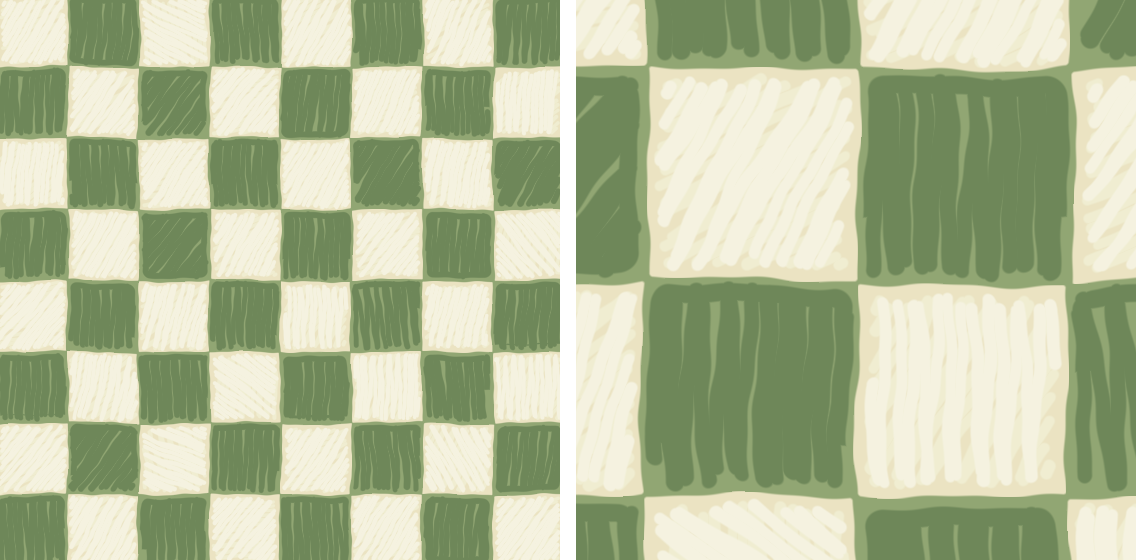
Left, the full canvas; right, a detail of the centre.
Give the GLSL for this pattern, as a WebGL 1 fragment shader.

```glsl
precision highp float;
// Hand-scribbled green and cream checkerboard, about eight cells each way.
// Each cell is filled with jittered round-ended strokes clipped to an inset
// square; uneven spacing and alternating slant leave streaks of base colour.

uniform vec2 u_resolution;

float hash(vec2 p) {
  return fract(sin(dot(p, vec2(127.1, 311.7))) * 43758.5453);
}

// Layered sines used to bend straight edges like a shaky hand.
vec2 wobble(vec2 p) {
  return sin(p.yx * vec2(2.3, 2.7) + vec2(0.4, 1.9))
       + 0.5 * sin(p.yx * vec2(6.1, 5.3) + p * 1.7);
}

float roundBox(vec2 p, float halfSize, float radius) {
  vec2 d = abs(p) - halfSize + radius;
  return length(max(d, 0.0)) + min(max(d.x, d.y), 0.0) - radius;
}

float segment(vec2 p, vec2 a, vec2 b) {
  vec2 pa = p - a, ba = b - a;
  return length(pa - ba * clamp(dot(pa, ba) / dot(ba, ba), 0.0, 1.0));
}

// Distance to a row of strokes, each a chord of the square of size halfSize.
float scribble(vec2 p, float angle, float spacing, float halfWidth,
               float halfSize, vec2 seed) {
  float dist = 1.0;
  for (int i = -11; i <= 11; i++) {
    float k = float(i);
    vec2 id = seed * 17.0 + vec2(k, k * 3.0);
    float slant = (mod(k, 2.0) - 0.5) * 0.07 + (hash(id) - 0.5) * 0.09;
    vec2 dir = vec2(cos(angle + slant), sin(angle + slant)) + 0.0001;
    vec2 centre = vec2(-dir.y, dir.x)
                * (k + 0.5 * (hash(id + 5.3) - 0.5)) * spacing;

    // Clip the stroke to the square, then pull both ends in unevenly.
    vec2 reach = (halfSize - halfWidth) / abs(dir);
    vec2 mid = -centre / dir;
    float start = max(mid.x - reach.x, mid.y - reach.y) + 0.06 * hash(id + 9.1);
    float end = min(mid.x + reach.x, mid.y + reach.y) - 0.05 * hash(id + 2.7);
    if (end > start + 0.01) {
      float d = segment(p, centre + dir * start, centre + dir * end);
      dist = min(dist, d - halfWidth * mix(0.88, 1.12, hash(id + 7.9)));
    }
  }
  return dist;
}

float cover(float dist, float soft) {
  return 1.0 - smoothstep(-soft, soft, dist);
}

void main() {
  vec2 uv = gl_FragCoord.xy / u_resolution;
  vec2 grid = uv * vec2(7.9, 7.86) + vec2(0.043, 0.08);
  float soft = 0.004 + 4.0 / u_resolution.y;
  grid += 0.014 * wobble(grid);

  vec2 cell = floor(grid);
  vec2 p = fract(grid) - 0.5;
  float r1 = hash(cell + 1.3), r2 = hash(cell + 4.7), r3 = hash(cell + 8.2);
  vec2 bent = p + 0.007 * wobble(p * 4.0 + cell * 5.0);
  vec3 color = vec3(0.57, 0.65, 0.45);

  if (mod(cell.x + cell.y, 2.0) < 0.5) {
    // Green cell: broad, mostly upright strokes with a smoother upper rim.
    float angle = 1.57 + (r1 - 0.5) * 0.2 - 0.6 * step(0.76, r2);
    float size = mix(0.465, 0.49, r3);
    float dist = scribble(bent, angle, 0.07, mix(0.036, 0.043, r2), size, cell);
    float rim = abs(roundBox(bent, size - 0.055, 0.05)) - 0.042;
    dist = min(dist, max(rim, mix(-0.5, 0.1, r1) - bent.y));
    color = mix(color, vec3(0.43, 0.53, 0.35), cover(dist, soft));
  } else {
    // Cream cell: tan square, then two crossing layers of thin strokes.
    float angle = mix(0.85, 1.65, r1) + 1.1 * step(0.8, r2);
    float size = mix(0.455, 0.485, r3);
    float under = scribble(bent, angle - mix(0.4, 1.0, r2), 0.062, 0.026,
                           size, cell + 31.0);
    float over = scribble(bent, angle, 0.06, 0.028, size, cell + 53.0);
    float square = roundBox(bent, 0.493, 0.015);
    color = mix(color, vec3(0.92, 0.89, 0.76), cover(square, soft));
    color = mix(color, vec3(0.94, 0.93, 0.82), cover(under, soft));
    color = mix(color, vec3(0.96, 0.95, 0.88), cover(over, soft));
  }

  gl_FragColor = vec4(color, 1.0);
}
```
